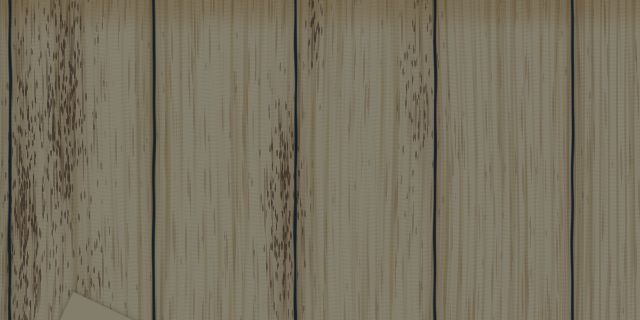
Give the GLSL for this texture, as a Shadertoy shader.

```glsl
// Weathered pale wooden planks, upright, with dark gaps, brown grain and a card corner.
#define FIRST_GAP 0.031
#define PLANK_WIDTH 0.4535
#define NARROWING 0.0181
#define GAP_HALF_WIDTH 0.0043
#define PALE vec3(0.515, 0.495, 0.425)
#define TAN vec3(0.475, 0.44, 0.35)
#define BROWN vec3(0.42, 0.36, 0.27)
#define DARK vec3(0.25, 0.205, 0.17)
#define GAP_COLOR vec3(0.075, 0.125, 0.145)
#define CARD_CORNER vec2(0.229, 0.0885)
#define CARD_NORMAL vec2(0.427, 0.904)

float hash(vec2 p) {
    return fract(sin(dot(p, vec2(127.1, 311.7))) * 43758.545);
}

// Cellular noise: x = distance to the nearest point, y = random value of its cell
vec2 cellular(vec2 p) {
    vec2 cell = floor(p), nearest = vec2(8.0, 0.0);
    for (int j = -1; j <= 1; j++)
    for (int i = -1; i <= 1; i++) {
        vec2 id = cell + vec2(i, j);
        vec2 point = id + vec2(hash(id), hash(id + 37.3));
        float d = length(p - point);
        if (d < nearest.x) nearest = vec2(d, hash(id + 71.9));
    }
    return nearest;
}

// Elongated specks; density is the share of cells that carry one
float specks(vec2 p, float density) {
    vec2 c = cellular(p);
    float present = smoothstep(1.0 - density, 1.12 - density, c.y);
    return present * (1.0 - smoothstep(0.2, 0.65, c.x));
}

// Layered sines, about -1 to 1
float waves(vec2 p) {
    float sum = 0.0, amp = 0.5;
    for (int i = 0; i < 4; i++) {
        sum += amp * sin(p.x + 1.7 * sin(p.y + float(i)));
        p = p * vec2(1.83, 1.37) + vec2(2.3, 1.1);
        amp *= 0.62;
    }
    return sum;
}

// Soft patches of heavy wear: centre in xy, radii in zw
float wearAt(vec2 p) {
    vec4 patches[6] = vec4[6](
        vec4(0.20, 0.66, 0.075, 0.42), vec4(0.08, 0.35, 0.055, 0.55),
        vec4(0.89, 0.33, 0.055, 0.30), vec4(0.98, 0.92, 0.022, 0.13),
        vec4(1.31, 0.75, 0.055, 0.40), vec4(0.26, 0.15, 0.10, 0.14));
    float wear = 0.0;
    for (int i = 0; i < 6; i++) {
        vec2 d = (p - patches[i].xy) / patches[i].zw;
        float strength = i < 4 ? 1.0 : 0.45;
        wear = max(wear, strength * exp(-dot(d, d)));
    }
    return wear;
}

void mainImage(out vec4 fragColor, in vec2 fragCoord) {
    vec2 p = fragCoord / iResolution.y;
    float pixel = 1.0 / iResolution.y;

    // Plank index and distance to the nearest gap
    float t = p.x - FIRST_GAP + 0.0013 * sin(p.y * 7.0) + 0.0006 * sin(p.y * 31.0);
    float k = t / PLANK_WIDTH * (1.0 + NARROWING * t);
    float plank = floor(k);
    float gapDist = abs(fract(k + 0.5) - 0.5) * PLANK_WIDTH;
    float edge = exp(-gapDist / 0.022);
    float seed = 9.0 * hash(vec2(plank, 4.0));
    float wear = wearAt(p);

    // Fibres bend slowly along each plank
    vec2 g = p + vec2(0.007 * sin(p.y * 4.0 + seed + p.x * 5.0), seed);
    float fibre = waves(vec2(g.x * 150.0, g.y * 3.0));
    float broad = waves(vec2(g.x * 28.0, g.y * 2.1));
    float streaks = specks(g * vec2(140.0, 7.0), 0.22 + 0.4 * wear);
    float flecks = specks(g * vec2(150.0, 32.0) + 19.0, 0.07 + 0.55 * wear);

    // Saw ribs, and ring lines that grow stronger from plank to plank
    float ribs = sin(p.y * 520.0 + 2.0 * sin(p.x * 40.0)) * sin(p.x * 61.0 + p.y * 9.0);
    float rings = smoothstep(0.45, 1.0, sin(g.x * 235.0 + 2.2 * sin(g.y * 3.3)));
    float ringAmount = pow(fract(plank * 0.24), 2.0);

    // Wood tones from pale to dark
    vec3 color = mix(PALE, TAN, smoothstep(-0.15, 0.9, 0.7 * fibre + 0.5 * broad + 0.25 * edge));
    color = mix(color, BROWN, 0.55 * streaks + 0.45 * rings * ringAmount * (1.0 - streaks));
    color = mix(color, BROWN, 0.45 * wear * (0.7 + 0.3 * broad) + 0.4 * edge);
    float grime = flecks * (0.4 + 0.5 * wear) + 0.5 * wear * streaks + 0.35 * edge * smoothstep(0.0, 0.8, fibre);
    color = mix(color, DARK, clamp(grime, 0.0, 0.9));
    color *= 1.0 + 0.022 * ribs;
    color *= mix(vec3(1.0), vec3(0.94, 0.89, 0.82), smoothstep(0.88, 1.0, p.y));

    // Gaps of uneven width
    float gapWidth = GAP_HALF_WIDTH * (1.0 + 0.18 * sin(p.y * 23.0 + seed));
    float soft = max(pixel, 0.0015);
    color = mix(color, GAP_COLOR, 1.0 - smoothstep(gapWidth - soft, gapWidth + soft, gapDist));

    // Card corner with a thin shadow
    vec2 q = p - CARD_CORNER;
    float card = max(dot(q, CARD_NORMAL), dot(q, vec2(-CARD_NORMAL.y, CARD_NORMAL.x)));
    color *= 1.0 - 0.22 * exp(-max(card, 0.0) / 0.006);
    color = mix(color, PALE, 1.0 - smoothstep(-pixel, pixel, card));

    fragColor = vec4(color, 1.0);
}
```
